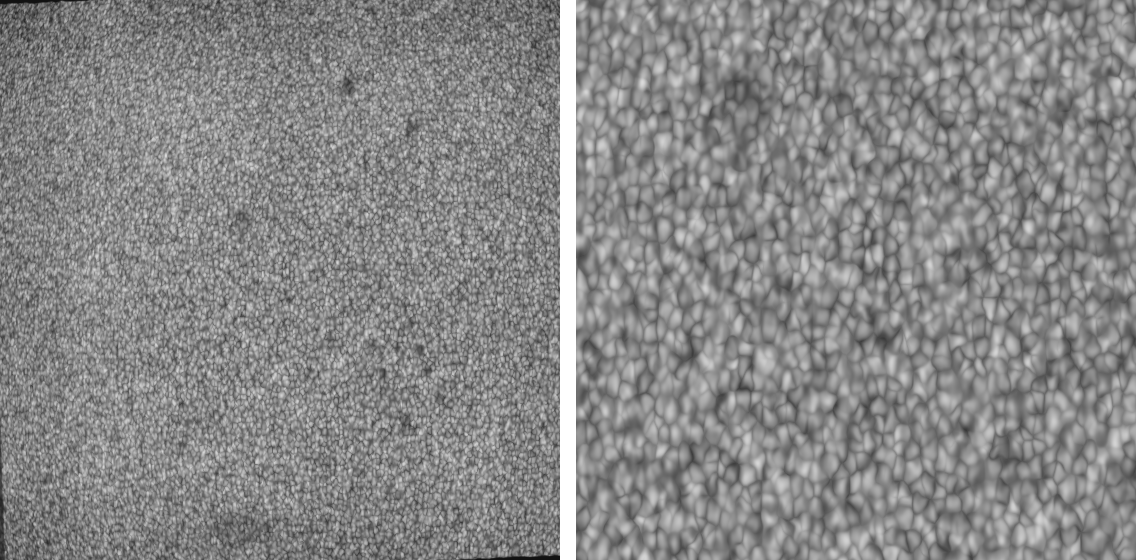
Left, the full canvas; right, a detail of the centre.
Write a Shadertoy shader that draws this texture.

```glsl
const vec2 GRAIN_COUNT = vec2(134.0, 94.0);
const vec2 COARSE_CENTER = vec2(0.68, 0.36);
const float BASE_GRAY = 0.567;
const float BORDER_GRAY = 0.07;
const int STAIN_COUNT = 9;

vec2 hash22(vec2 p) {
    vec3 q = fract(p.xyx * vec3(0.1031, 0.1030, 0.0973));
    q += dot(q, q.yzx + 33.33);
    return fract((q.xx + q.yz) * q.zy);
}

float valueNoise(vec2 p) {
    vec2 cell = floor(p);
    vec2 f = fract(p);
    f = f * f * (3.0 - 2.0 * f);
    float low = mix(hash22(cell).x, hash22(cell + vec2(1, 0)).x, f.x);
    float high = mix(hash22(cell + vec2(0, 1)).x, hash22(cell + vec2(1, 1)).x, f.x);
    return mix(low, high, f.y);
}

float cloud(vec2 p) {
    return 0.6 * valueNoise(p) + 0.4 * valueNoise(p * 2.3 + 17.0);
}

// Returns rounded grain height, gap between the two nearest, and a blended tone
vec3 grainCells(vec2 p, float softness) {
    vec2 home = floor(p);
    float nearest = 8.0;
    float second = 8.0;
    float toneSum = 0.0;
    float weightSum = 0.0001;
    for (int y = -1; y <= 1; y++) {
        for (int x = -1; x <= 1; x++) {
            vec2 cell = home + vec2(x, y);
            vec2 jitter = 0.5 + 0.88 * (hash22(cell) - 0.5);
            float d = length(cell + jitter - p);
            second = min(second, max(nearest, d));
            nearest = min(nearest, d);
            float weight = exp(-d * d / softness);
            toneSum += weight * hash22(cell + 71.0).y;
            weightSum += weight;
        }
    }
    float height = 1.0 - exp(-1.3 * weightSum);
    return vec3(height, second - nearest, toneSum / weightSum);
}

// Grains shrink gradually away from the coarse center
vec2 grainSpace(vec2 uv) {
    vec2 q = uv - COARSE_CENTER;
    return (q * (1.0 + 0.28 * dot(q, q)) + 1.0) * GRAIN_COUNT;
}

float grainRelief(vec2 uv, float coarse) {
    vec2 p = grainSpace(uv);
    vec2 wobble = vec2(valueNoise(p * 1.5), valueNoise(p * 1.5 + 40.0)) - 0.5;
    vec3 grain = grainCells(p + 0.45 * wobble, 0.13);
    float crease = 1.0 - smoothstep(-0.2, 0.5, grain.y);
    float patchy = smoothstep(0.15, 0.85, valueNoise(p * vec2(1.3, 0.8) + 9.0));
    float depth = mix(0.06, 0.14, coarse) * (0.15 + patchy);
    float tone = 0.15 * (grain.z - 0.5) + 0.05 * pow(grain.z, 6.0);
    float dome = mix(0.22, 0.27, coarse) * (grain.x - 0.38);
    float fiber = mix(0.23, 0.16, coarse) * (valueNoise(p * vec2(2.0, 1.6) + 5.0) - 0.5);
    return tone + dome + fiber - depth * crease;
}

float lighting(vec2 uv) {
    float shade = 1.0 - 0.20 * smoothstep(0.78, 1.03, uv.y);
    shade -= 0.11 * (1.0 - smoothstep(0.0, 0.16, uv.y));
    shade -= 0.12 * (1.0 - smoothstep(0.0, 0.22, uv.x));
    shade -= 0.07 * smoothstep(0.82, 1.0, uv.x);
    return shade + 0.11 * (cloud(uv * 6.0) - 0.5);
}

float softSpot(vec2 uv, vec2 center, vec2 radius) {
    vec2 q = (uv - center) / radius;
    float ragged = 0.7 * (valueNoise(uv * 130.0) - 0.5);
    return 1.0 - smoothstep(0.25, 1.3, length(q) + ragged);
}

// Small dark stains gather at lower right, with faint ones elsewhere
float stains(vec2 uv) {
    float amount = 0.45 * softSpot(uv, vec2(0.43, 0.60), vec2(0.024, 0.032));
    amount += 0.35 * softSpot(uv, vec2(0.44, 0.06), vec2(0.07, 0.035));
    for (int i = 0; i < STAIN_COUNT; i++) {
        vec2 spread = fract(float(i + 1) * vec2(0.618, 0.755));
        vec2 k = hash22(vec2(float(i) + 8.0, 61.0));
        vec2 center = i < 6 ? vec2(0.65, 0.24) + spread * vec2(0.16, 0.18) : k;
        amount += mix(0.5, 0.9, k.x) * softSpot(uv, center, vec2(0.011, 0.014) * (0.7 + 0.6 * k.y));
    }
    return min(amount, 1.0);
}

// Slanted dark slivers at the cut edges
float borderMask(vec2 uv, float blur) {
    float top = uv.y - (0.992 + 0.045 * uv.x);
    float bottom = 0.009 - 0.045 * (1.0 - uv.x) - uv.y;
    float left = 0.009 - 0.035 * uv.y - uv.x;
    float edge = max(top, bottom) + 0.003 * (valueNoise(uv * 110.0) - 0.5);
    return max(smoothstep(-blur, blur, edge), 0.6 * smoothstep(-blur, blur, left));
}

void mainImage(out vec4 fragColor, in vec2 fragCoord) {
    vec2 uv = fragCoord / iResolution.xy;
    float coarse = 1.0 - smoothstep(0.15, 0.75, length(uv - COARSE_CENTER));
    float gray = BASE_GRAY * lighting(uv) + grainRelief(uv, coarse);
    gray *= 1.0 - 0.5 * stains(uv);
    gray = mix(gray, BORDER_GRAY, borderMask(uv, 0.002));
    fragColor = vec4(vec3(clamp(gray, 0.0, 1.0)), 1.0);
}
```
